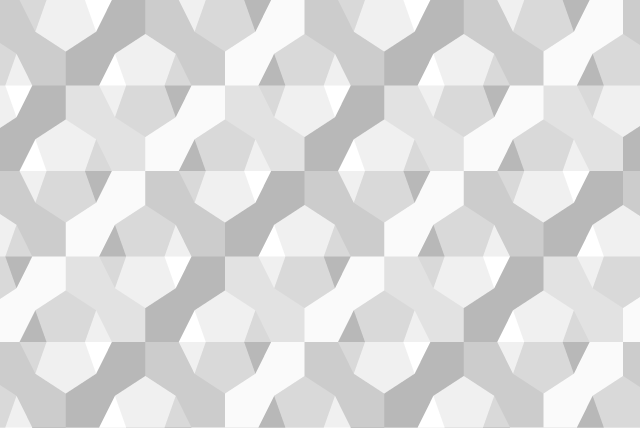
Write a WebGL 2 fragment shader that draws this pattern.

```glsl
#version 300 es
precision highp float;
// Faceted grey gems on a staggered lattice over a folded checker of grey tiles.

#define CELL      vec2(0.1244, 0.1336)  // tile size, in canvas widths
#define OFFSET_X  0.1027                // first lattice column, in canvas widths
#define TIP       vec2(0.580, 0.603)    // gem half extents, in tiles
#define SHOULDER  vec2(0.382, 0.371)    // gem corner between the tips
#define FACET_X   0.241                 // foot of the inner facet line
#define SAMPLES   4                     // antialiasing grid per axis

uniform vec2 u_resolution;
out vec4 fragColor;

const float WHITE  = 1.0;
const float BRIGHT = 0.980;
const float PALE   = 0.941;
const float LIGHT  = 0.886;
const float SILVER = 0.851;
const float MID    = 0.800;
const float DARK   = 0.722;

bool isEven(float n) { return mod(n, 2.0) < 0.5; }
bool isFourth(float n) { return mod(n, 4.0) < 0.5; }

// Tiles: diagonal bands alternate dark and bright, rows between them alternate greys.
float tileTone(vec2 tile) {
  float diagonal = tile.x + tile.y;
  if (isEven(diagonal)) return isFourth(diagonal) ? DARK : BRIGHT;
  return isEven(tile.y) ? MID : LIGHT;
}

// Nearest gem centre: gems sit on lattice points with an even coordinate sum.
vec2 gemCentre(vec2 tile, vec2 f) {
  if (isEven(tile.x + tile.y)) return tile + (f.x + f.y < 1.0 ? vec2(0.0) : vec2(1.0));
  return tile + (f.y < f.x ? vec2(1.0, 0.0) : vec2(0.0, 1.0));
}

// Octagon, from a point folded into one quadrant.
bool insideGem(vec2 a) {
  return a.y < mix(TIP.y, SHOULDER.y, a.x / SHOULDER.x)
      && a.x < mix(TIP.x, SHOULDER.x, a.y / SHOULDER.y);
}

// Facets: two large faces and four side triangles; y points down.
float gemTone(vec2 d) {
  bool upper = d.y < 0.0;
  float facetEdge = mix(FACET_X, SHOULDER.x, abs(d.y) / SHOULDER.y);
  if (abs(d.x) < facetEdge) return upper ? PALE : SILVER;
  if (d.x < 0.0) return upper ? WHITE : PALE;
  return upper ? SILVER : DARK;
}

float patternTone(vec2 p) {
  vec2 g = (p - vec2(OFFSET_X, 0.0)) / CELL;
  vec2 tile = floor(g);
  vec2 centre = gemCentre(tile, g - tile);
  vec2 d = g - centre;
  if (!insideGem(abs(d))) return tileTone(tile);
  // Every other diagonal of gems is turned by half a revolution.
  return gemTone(isFourth(centre.x + centre.y) ? -d : d);
}

void main() {
  // Average a grid of samples inside the pixel for smooth edges.
  float tone = 0.0;
  for (int j = 0; j < SAMPLES; j++) {
    for (int i = 0; i < SAMPLES; i++) {
      vec2 jitter = (vec2(i, j) + 0.5) / float(SAMPLES) - 0.5;
      vec2 pos = gl_FragCoord.xy + jitter;
      tone += patternTone(vec2(pos.x, u_resolution.y - pos.y) / u_resolution.x);
    }
  }
  fragColor = vec4(vec3(tone / float(SAMPLES * SAMPLES)), 1.0);
}
```
